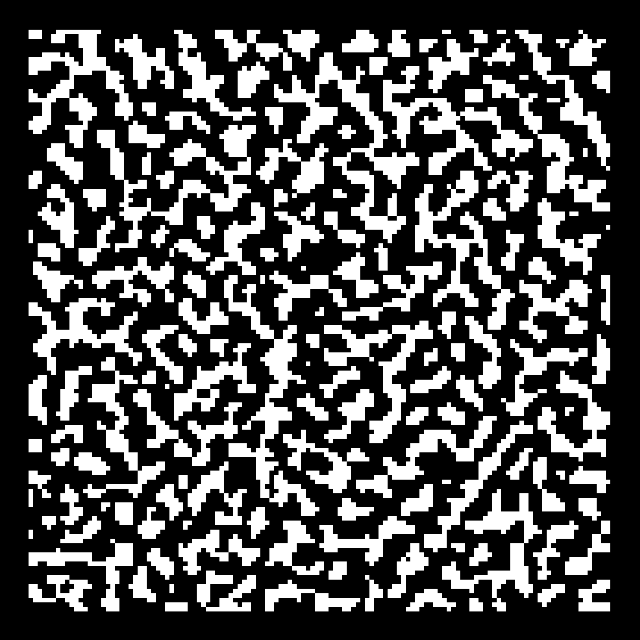
A Shadertoy shader for this texture:

```glsl
// Draws a square panel of blocky white labyrinth blobs inside a black margin.

const float CELLS = 128.0;       // cells along one side of the panel
const float PANEL_START = 0.0446;
const float PANEL_SIZE = 0.909;

float hash(vec2 p) {
    return fract(sin(dot(p, vec2(12.9898, 78.233))) * 43758.5453);
}

// Band-passed white noise: a narrow Gaussian minus a wide one
float blobField(vec2 cell) {
    float sum = 0.0;
    for (int y = -5; y <= 5; y++) {
        for (int x = -5; x <= 5; x++) {
            vec2 offset = vec2(x, y);
            float d2 = dot(offset, offset);
            float weight = exp(-d2 / 2.9) - 0.27 * exp(-d2 / 10.6);
            sum += weight * (hash(cell + offset + 37.0) - 0.5);
        }
    }
    return sum;
}

// One cell is fully white or black; all cells beyond the panel are black
float cellColor(vec2 cell) {
    if (any(lessThan(cell, vec2(0.0))) || any(greaterThanEqual(cell, vec2(CELLS)))) return 0.0;
    return step(0.114, blobField(cell));
}

void mainImage(out vec4 fragColor, in vec2 fragCoord) {
    vec2 uv = fragCoord / iResolution.xy;
    vec2 grid = (uv - PANEL_START) / PANEL_SIZE * CELLS - 0.5;
    vec2 base = floor(grid);

    // Blend neighbouring cells only in a thin band along their shared edge
    vec2 edgeWidth = 0.5 * CELLS / (PANEL_SIZE * iResolution.xy);
    vec2 blend = clamp((grid - base - 0.5) / edgeWidth + 0.5, 0.0, 1.0);

    float white = 0.0;
    for (int i = 0; i < 4; i++) {
        vec2 corner = vec2(i % 2, i / 2);
        vec2 share = mix(1.0 - blend, blend, corner);
        float weight = share.x * share.y;
        if (weight > 0.0) white += weight * cellColor(base + corner);
    }
    fragColor = vec4(vec3(white), 1.0);
}
```
